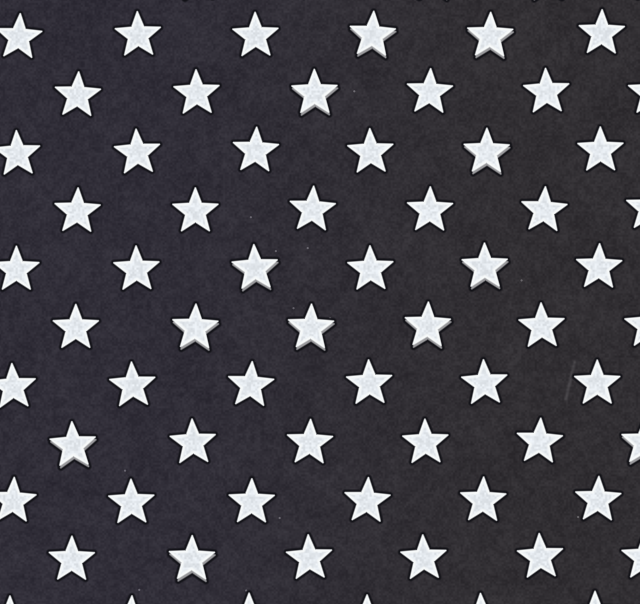
A WebGL 1 fragment shader for this pattern:

```glsl
precision highp float;
// Staggered rows of pale five-pointed stars on a mottled charcoal ground.
// Stars are distance functions on a slightly squeezed, jittered lattice, each
// with a dark rim, a speckled fill and sometimes a grey double-printed edge.

uniform vec2 u_resolution;

// Lengths are fractions of the canvas height.
const vec2 FIRST_STAR = vec2(0.0303, 0.9394);
const vec2 PITCH = vec2(0.1997, 0.0964);
const float SQUEEZE = 0.00124;      // columns tighten to the right
const float EDGE_PULL = 0.0138;     // extra pull on the last half column
const float ROW_DRIFT = 0.0012;     // each row starts a little further left
const float COLUMN_LIFT = 0.0008;   // rows climb to the right
const float JITTER = 0.0024;
const float TURN = 0.06;
const float STAR_RADIUS = 0.0388;
const float STAR_RATIO = 0.43;
const float ROUNDING = 0.0014;
const float RIM_WIDTH = 0.0058;
const float GHOST_SHARE = 0.22;

const vec3 GROUND = vec3(0.19, 0.18, 0.22);
const vec3 GROUND_WARM = vec3(0.195, 0.185, 0.20);
const vec3 RIM = vec3(0.06, 0.06, 0.08);
const vec3 FILL = vec3(0.89, 0.91, 0.93);
const vec3 FILL_EDGE = vec3(0.97, 0.98, 0.98);
const vec3 GHOST = vec3(0.60, 0.60, 0.61);

float hash(vec2 p) {
  vec3 q = fract(vec3(p.xyx) * 0.1031);
  q += dot(q, q.yzx + 33.33);
  return fract((q.x + q.y) * q.z);
}

float valueNoise(vec2 p) {
  vec2 i = floor(p);
  vec2 f = fract(p);
  f = f * f * (3.0 - 2.0 * f);
  float low = mix(hash(i), hash(i + vec2(1.0, 0.0)), f.x);
  float high = mix(hash(i + vec2(0.0, 1.0)), hash(i + vec2(1.0)), f.x);
  return mix(low, high, f.y);
}

// Signed distance to an upright star, folded into one half of one arm.
float starDistance(vec2 p) {
  const vec2 k1 = vec2(0.80902, -0.58779);
  const vec2 k2 = vec2(-0.80902, -0.58779);
  p.x = abs(p.x);
  p -= 2.0 * max(dot(k1, p), 0.0) * k1;
  p -= 2.0 * max(dot(k2, p), 0.0) * k2;
  p.x = abs(p.x);
  p.y -= STAR_RADIUS;
  vec2 side = STAR_RATIO * vec2(-k1.y, k1.x) - vec2(0.0, 1.0);
  float h = clamp(dot(p, side) / dot(side, side), 0.0, STAR_RADIUS);
  return length(p - side * h) * sign(p.y * side.x - p.x * side.y) - ROUNDING;
}

vec2 starCentre(float column, float row) {
  float x = PITCH.x * column - SQUEEZE * column * column
          - EDGE_PULL * smoothstep(5.0, 5.5, column) - ROW_DRIFT * row;
  return FIRST_STAR + vec2(x, COLUMN_LIFT * column - PITCH.y * row);
}

float segmentDistance(vec2 p, vec2 a, vec2 b) {
  vec2 ab = b - a;
  return length(p - a - ab * clamp(dot(p - a, ab) / dot(ab, ab), 0.0, 1.0));
}

// Charcoal with broad mottling, fine grain, sparse flecks and one scratch.
vec3 groundColour(vec2 p, float px) {
  vec3 colour = mix(GROUND, GROUND_WARM, smoothstep(0.2, 0.9, p.x));
  colour += 0.022 * (valueNoise(p * 26.0) - 0.5);
  colour += 0.030 * (valueNoise(p * 110.0) - 0.5);
  colour += 0.045 * (valueNoise(p * 310.0) - 0.5);
  vec2 cell = floor(p * 16.0);
  vec2 spot = 0.15 + 0.7 * vec2(hash(cell + 3.1), hash(cell + 8.7));
  float fleck = length(fract(p * 16.0) - spot) / 16.0;
  float present = step(0.93, hash(cell + 5.3));
  colour += 0.22 * present * (1.0 - smoothstep(0.0006, 0.0012 + px, fleck));
  float scratch = segmentDistance(p, vec2(0.951, 0.400), vec2(0.937, 0.340));
  return colour + 0.07 * (1.0 - smoothstep(0.0, 0.003 + px, scratch));
}

void main() {
  vec2 p = gl_FragCoord.xy / u_resolution.y;
  float px = 1.0 / u_resolution.y;

  // Nearest star, and nearest offset grey print.
  float star = 1.0;
  float ghost = 1.0;
  float baseRow = floor((FIRST_STAR.y - p.y) / PITCH.y);
  for (int j = 0; j < 2; j++) {
    float row = baseRow + float(j);
    float stagger = 0.5 * mod(row, 2.0);
    float baseColumn = floor((p.x - FIRST_STAR.x) / PITCH.x - stagger + 0.5);
    for (int i = -1; i <= 1; i++) {
      float column = baseColumn + float(i) + stagger;
      vec2 id = vec2(column * 2.0, row) + 20.0;
      vec2 wobble = vec2(hash(id), hash(id + 41.0)) - 0.5;
      vec2 q = p - starCentre(column, row) - 2.0 * JITTER * wobble;
      float angle = TURN * (2.0 * hash(id + 77.0) - 1.0);
      q = mat2(cos(angle), -sin(angle), sin(angle), cos(angle)) * q;
      star = min(star, starDistance(q));
      if (hash(id + 13.0) < GHOST_SHARE) {
        ghost = min(ghost, starDistance(q + vec2(-0.001, 0.0045)));
      }
    }
  }

  // Ground, dark rim, grey print, then the speckled star.
  vec3 colour = groundColour(p, px);
  float rim = 1.0 - smoothstep(0.3 * RIM_WIDTH, RIM_WIDTH, min(star, ghost));
  colour = mix(colour, RIM, 0.9 * rim);
  colour = mix(colour, GHOST, 1.0 - smoothstep(-px, px, ghost));
  float speckle = valueNoise(p * 290.0) - 0.5;
  float border = smoothstep(-0.007, -0.002, star);
  vec3 fill = mix(FILL + 0.10 * speckle, FILL_EDGE, border);
  colour = mix(colour, fill, 1.0 - smoothstep(-px, px, star));
  gl_FragColor = vec4(colour, 1.0);
}
```
